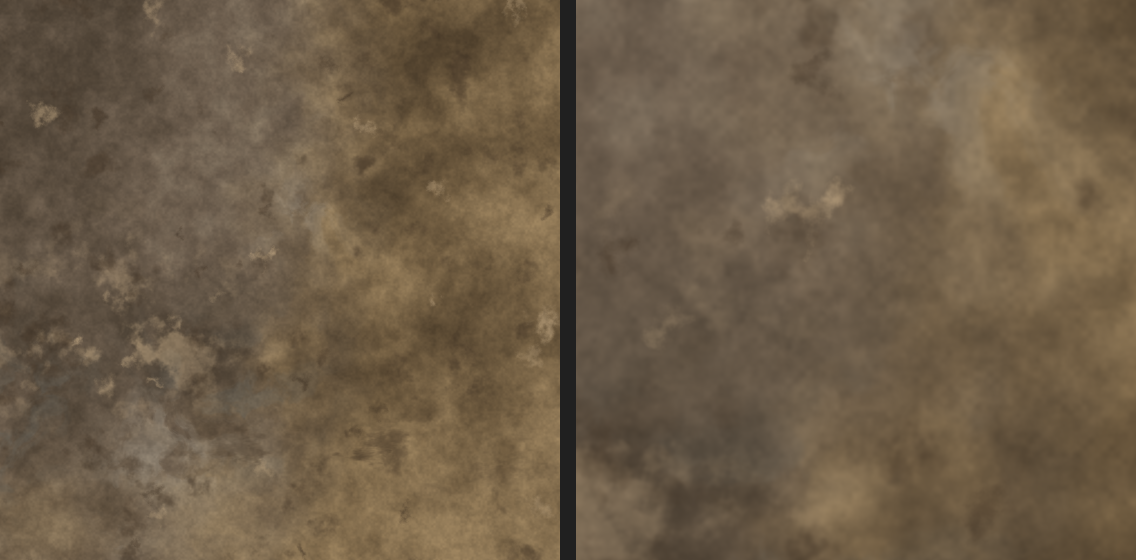
Left, the full canvas; right, a detail of the centre.
Write a three.js fragment shader that draws this texture.

```glsl
varying vec2 vUv;

const vec3 UMBER = vec3(0.315, 0.268, 0.215);
const vec3 TAUPE = vec3(0.420, 0.362, 0.300);
const vec3 STONE = vec3(0.535, 0.478, 0.402);
const vec3 BARK = vec3(0.325, 0.262, 0.180);
const vec3 EARTH = vec3(0.450, 0.370, 0.258);
const vec3 OCHRE = vec3(0.590, 0.495, 0.355);
const vec3 CREAM = vec3(0.740, 0.640, 0.500);
const vec3 SLATE = vec3(0.390, 0.385, 0.355);
const vec3 HAZE = vec3(0.600, 0.560, 0.500);
const vec3 STAIN = vec3(0.255, 0.200, 0.145);

float hash(vec2 p) {
  vec3 q = fract(vec3(p.xyx) * 0.1031);
  q += dot(q, q.yzx + 33.33);
  return fract((q.x + q.y) * q.z);
}

float noise(vec2 p) {
  vec2 cell = floor(p);
  vec2 f = fract(p);
  f = f * f * (3.0 - 2.0 * f);
  float low = mix(hash(cell), hash(cell + vec2(1.0, 0.0)), f.x);
  float high = mix(hash(cell + vec2(0.0, 1.0)), hash(cell + 1.0), f.x);
  return mix(low, high, f.y);
}

float fbm(vec2 p) {
  float sum = 0.0;
  float weight = 0.5;
  for (int i = 0; i < 5; i++) {
    sum += weight * noise(p);
    p = mat2(0.8, 0.6, -0.6, 0.8) * p * 2.03 + 17.3;
    weight *= 0.53;
  }
  return sum / 1.02;
}

// Soft elliptical glow, 1 at its centre
float glow(vec2 p, vec2 centre, vec2 size) {
  vec2 d = (p - centre) / size;
  return exp(-dot(d, d));
}

// Cloudy patches where the noise rises above a level
float blotches(vec2 p, float scale, float level, float seed) {
  return smoothstep(level, level + 0.2, fbm(p * scale + seed));
}

// Scattered soft spots, one per jittered cell where the hash allows
float flecks(vec2 p, float scale, float share, float seed) {
  vec2 ragged = vec2(fbm(p * 45.0 + seed), fbm(p * 45.0 + seed + 50.0)) - 0.5;
  vec2 q = p * scale + ragged * 1.1;
  float mask = 0.0;
  for (int j = -1; j <= 1; j++) {
    for (int i = -1; i <= 1; i++) {
      vec2 cell = floor(q) + vec2(float(i), float(j));
      vec2 centre = cell + 0.2 + 0.6 * vec2(hash(cell + seed), hash(cell + seed + 31.0));
      float present = step(hash(cell + seed + 67.0), share);
      float radius = mix(0.25, 0.55, hash(cell + seed + 93.0));
      float spot = 1.0 - smoothstep(0.0, radius, length(q - centre));
      mask = max(mask, present * spot * mix(0.5, 1.0, hash(cell + seed + 11.0)));
    }
  }
  return mask;
}

vec3 ramp(vec3 dark, vec3 middle, vec3 light, float t) {
  vec3 lower = mix(dark, middle, clamp(t * 2.0, 0.0, 1.0));
  return mix(lower, light, clamp(t * 2.0 - 1.0, 0.0, 1.0));
}

void main() {
  vec2 p = vUv;
  vec2 warp = vec2(fbm(p * 6.0 + 3.0), fbm(p * 6.0 + 41.0)) - 0.5;
  vec2 w = p + warp * 0.18;

  // Broad light and dark areas, then finer mottling
  float mottle = fbm(w * 10.0 + 23.0) - 0.5;
  float tone = 0.47 + 0.65 * (fbm(w * 3.2 + 8.0) - 0.5) + 0.85 * mottle;
  tone += 0.65 * (fbm(p * 30.0 + 61.0) - 0.5);
  tone += 0.42 * glow(w, vec2(0.75, 0.03), vec2(0.45, 0.20));
  tone += 0.40 * glow(w, vec2(0.94, 0.52), vec2(0.20, 0.15));
  tone += 0.30 * glow(w, vec2(0.50, 0.80), vec2(0.17, 0.28));
  tone += 0.36 * glow(w, vec2(0.31, 0.20), vec2(0.13, 0.09));
  tone -= 0.40 * glow(w, vec2(0.74, 0.90), vec2(0.20, 0.10));
  tone -= 0.30 * glow(w, vec2(0.70, 0.69), vec2(0.12, 0.06));
  tone -= 0.36 * glow(w, vec2(0.82, 0.40), vec2(0.18, 0.12));
  tone -= 0.25 * glow(w, vec2(0.04, 0.72), vec2(0.24, 0.40));
  tone -= 0.22 * glow(w, vec2(0.24, 0.38), vec2(0.24, 0.12));

  // Cool stone on the left turning to warm earth on the right
  float warmth = smoothstep(-0.20, 0.20, w.x - 0.40 - 0.22 * w.y + mottle * 0.25);
  warmth = max(warmth, 0.6 * glow(w, vec2(0.08, 0.06), vec2(0.18, 0.14)));
  vec3 colour = mix(ramp(UMBER, TAUPE, STONE, tone), ramp(BARK, EARTH, OCHRE, tone), warmth);

  // Slate and pale washes
  float slate = glow(w, vec2(0.40, 0.32), vec2(0.13, 0.12)) + glow(w, vec2(0.02, 0.28), vec2(0.10, 0.14));
  colour = mix(colour, SLATE, 0.5 * blotches(w, 16.0, 0.42, 71.0) * min(slate, 1.0));
  float haze = glow(w, vec2(0.31, 0.21), vec2(0.12, 0.09)) + 0.6 * glow(w, vec2(0.25, 0.05), vec2(0.04, 0.07));
  haze += 0.7 * glow(w, vec2(0.52, 0.62), vec2(0.10, 0.07));
  colour = mix(colour, HAZE, 0.6 * blotches(w, 18.0, 0.42, 83.0) * min(haze, 1.0));

  // Worn cream patches, thickest at lower left
  float worn = glow(p, vec2(0.20, 0.40), vec2(0.24, 0.15));
  float chips = worn * max(0.75 * blotches(p, 19.0, 0.52, 5.0), flecks(p, 24.0, 0.22, 19.0));
  chips = max(chips, 0.8 * flecks(p, 16.0, 0.04, 37.0));
  colour = mix(colour, CREAM, 0.8 * chips);

  // Dark stains, some drawn out sideways
  float stains = max(0.50 * blotches(p, 17.0, 0.62, 53.0), 0.55 * flecks(p, 20.0, 0.07, 79.0));
  float streaks = blotches(p * vec2(0.45, 1.0), 26.0, 0.52, 101.0);
  stains = max(stains, 0.6 * streaks * glow(p, vec2(0.62, 0.19), vec2(0.34, 0.06)));
  colour = mix(colour, STAIN, stains);

  // Fine soft grain
  float grain = 0.55 * noise(p * 120.0 + 7.0) + 0.45 * noise(p * 250.0 + 29.0) - 0.5;
  gl_FragColor = vec4(colour * (1.0 + 0.17 * grain), 1.0);
}
```
